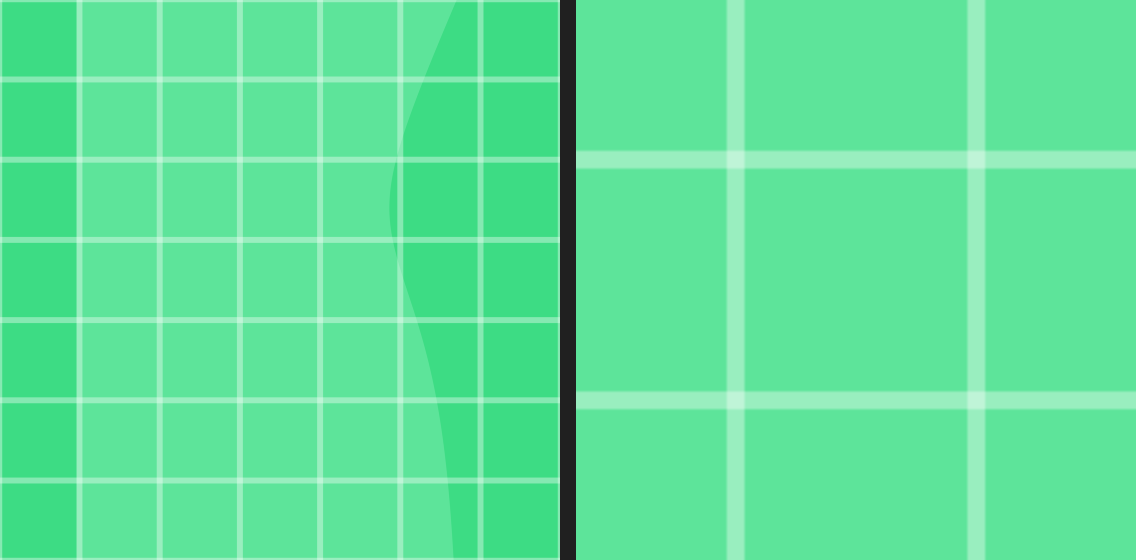
Left: the whole. Right: its middle third, enlarged.
This pattern is drawn by a three.js fragment shader. Its source:

```glsl
// Pale translucent grid of seven by seven cells over green, with a lighter band curved on its right side
varying vec2 vUv;

// Antialiased coverage: 1 where the signed distance is negative
float inside(float dist) {
  return 1.0 - smoothstep(-0.0012, 0.0012, dist);
}

// Right boundary of the light band at height y
float bandEdge(float y) {
  float rise = y - 0.629;
  float squared = rise * rise;
  float upper = sqrt(0.00314 + 0.2025 * squared) - 0.056;
  float lower = 0.1354 * squared / (squared + 0.0713);
  return 0.6953 + (rise > 0.0 ? upper : lower);
}

// Evenly spaced lines, centred so that seven cells span the canvas
float gridLine(float coord) {
  float period = 0.14323;
  float dist = abs(fract((coord - 0.5) / period) - 0.5) * period;
  return inside(dist - 0.0053);
}

void main() {
  // Green ground and lighter band
  float band = inside(0.137 - vUv.x) * inside(vUv.x - bandEdge(vUv.y));
  vec3 color = mix(vec3(0.24, 0.863, 0.518), vec3(0.365, 0.894, 0.603), band);

  // Translucent white lines, brighter where they cross
  color = mix(color, vec3(1.0), 0.37 * gridLine(vUv.x));
  color = mix(color, vec3(1.0), 0.37 * gridLine(vUv.y));

  gl_FragColor = vec4(color, 1.0);
}
```
